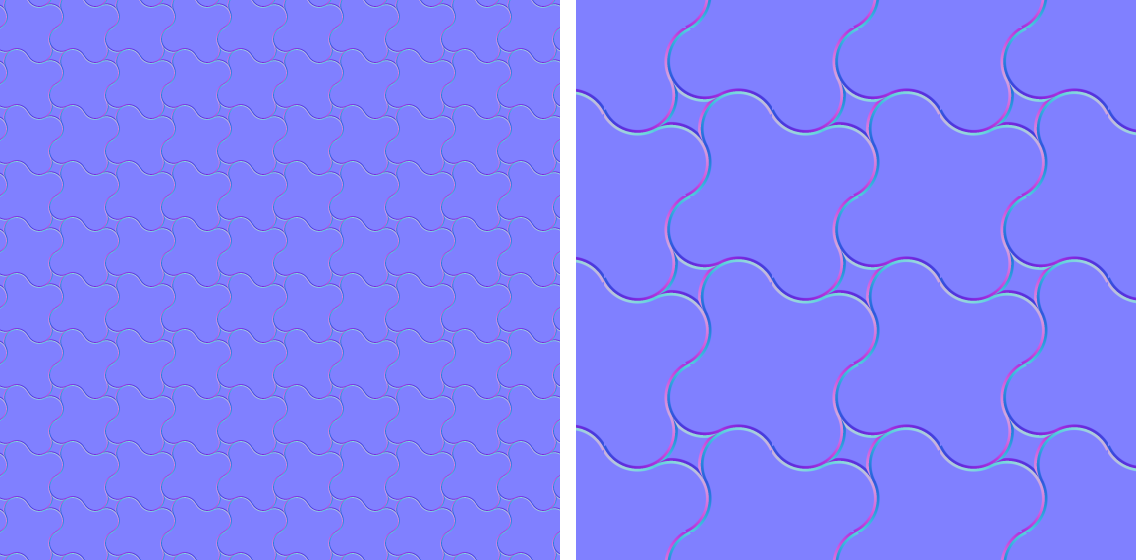
Left: the whole. Right: its middle third, enlarged.
This texture map is drawn by a Shadertoy shader. Its source:

```glsl
// Surface normal of interlocking pavers; p is in cells, a joint sits at each integer point
vec3 paverNormal(vec2 p) {
    vec2 q = fract(p + 0.5) - 0.5;
    vec2 center = vec2(-0.1, -0.3);
    vec2 facing = vec2(0.4, 0.2);
    float nearest = 1.0;
    vec2 tilt = vec2(0.0);

    // Four tangent half circles, each a quarter turn from the last
    for (int i = 0; i < 4; i++) {
        vec2 offset = q - center;
        float side = length(offset) - sqrt(0.05);
        bool onArc = dot(offset, normalize(facing)) > -0.01;
        if (onArc && abs(side) < nearest) {
            nearest = abs(side);
            tilt = -sign(side) * normalize(offset);
        }
        center = vec2(-center.y, center.x);
        facing = vec2(-facing.y, facing.x);
    }

    // V-shaped groove with softened rims
    float slope = 0.95 * (1.0 - smoothstep(0.013, 0.019, nearest));
    return normalize(vec3(tilt * slope, 1.0));
}

void mainImage(out vec4 fragColor, in vec2 fragCoord) {
    const int GRID = 4;
    vec3 normal = vec3(0.0);

    // Average sub-pixel samples to smooth the thin grooves
    for (int y = 0; y < GRID; y++) {
        for (int x = 0; x < GRID; x++) {
            vec2 jitter = (vec2(x, y) + 0.5) / float(GRID) - 0.5;
            normal += paverNormal(10.0 * (fragCoord + jitter) / iResolution.xy);
        }
    }
    normal /= float(GRID * GRID);

    fragColor = vec4(0.5 + 0.5 * normal, 1.0);
}
```
